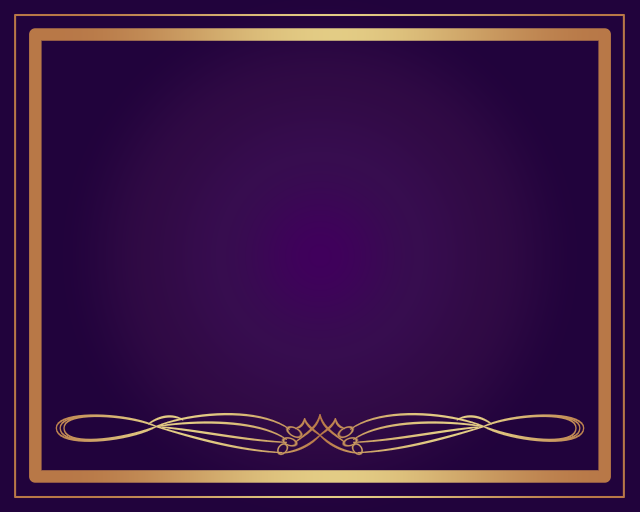
This background is drawn by a Shadertoy shader. Its source:

```glsl
// Distance to the outline of a centred rectangle
float frameDistance(vec2 p, vec2 halfSize) {
    vec2 d = abs(p) - halfSize;
    return abs(length(max(d, 0.0)) + min(max(d.x, d.y), 0.0));
}

float segmentDistance(vec2 p, vec2 a, vec2 b) {
    vec2 ab = b - a;
    return length(p - a - ab * clamp(dot(p - a, ab) / dot(ab, ab), 0.0, 1.0));
}

// Distance to a cubic curve, thickened toward its middle
float stroke(vec2 p, vec2 a, vec2 b, vec2 c, vec2 d) {
    float nearest = 100.0;
    vec2 last = a;
    for (int i = 1; i <= 20; i++) {
        float t = float(i) / 20.0, s = 1.0 - t;
        vec2 next = s * s * s * a + 3.0 * s * t * (s * b + t * c) + t * t * t * d;
        nearest = min(nearest, segmentDistance(p, last, next) - 0.13 - 0.4 * s * t);
        last = next;
    }
    return nearest;
}

// Outline of a small tilted oval
float bud(vec2 p, vec2 center, vec2 radii, float angle) {
    p -= center;
    float c = cos(angle), s = sin(angle);
    p = vec2(c * p.x + s * p.y, c * p.y - s * p.x) / radii;
    return abs(length(p) - 1.0) * radii.y - 0.14;
}

// One half of the flourish, in hundredths of the canvas height
float flourish(vec2 p) {
    vec2 knot = vec2(32.0, 16.7);
    float d = 100.0;

    // Nested end loops
    for (int i = 0; i < 3; i++) {
        float k = float(i);
        vec2 tip = vec2(51.5 - 0.75 * k, 16.4);
        d = min(d, stroke(p, knot, vec2(37.0, 19.2 - 0.1 * k), vec2(tip.x, 20.0), tip));
        d = min(d, stroke(p, knot, vec2(37.0 + k, 13.9), vec2(tip.x, 12.3 + 0.2 * k), tip));
    }

    // Strands sweeping to the middle
    d = min(d, stroke(p, knot, vec2(25.0, 19.5), vec2(12.0, 20.5), vec2(6.0, 16.2)));
    d = min(d, stroke(p, knot, vec2(24.0, 18.0), vec2(12.0, 18.0), vec2(6.6, 14.2)));
    d = min(d, stroke(p, knot, vec2(24.0, 16.0), vec2(15.0, 14.0), vec2(6.6, 13.6)));
    d = min(d, stroke(p, knot, vec2(25.0, 14.6), vec2(16.0, 12.0), vec2(7.5, 11.6)));

    // Small curl above the knot
    d = min(d, stroke(p, vec2(33.5, 17.2), vec2(31.0, 19.0), vec2(28.5, 19.0), vec2(26.8, 18.0)));

    // Peaks and crossing arcs
    d = min(d, stroke(p, vec2(0.0, 19.0), vec2(0.5, 16.6), vec2(2.3, 15.6), vec2(4.6, 13.8)));
    d = min(d, stroke(p, vec2(3.0, 18.2), vec2(2.6, 16.8), vec2(1.2, 16.0), vec2(0.0, 15.0)));
    d = min(d, stroke(p, vec2(0.0, 15.0), vec2(1.6, 13.4), vec2(4.0, 11.8), vec2(7.5, 11.5)));
    d = min(d, stroke(p, vec2(3.0, 18.2), vec2(3.3, 17.0), vec2(3.8, 16.6), vec2(4.8, 16.3)));

    // Buds
    d = min(d, bud(p, vec2(5.0, 15.6), vec2(1.5, 0.8), 0.5));
    d = min(d, bud(p, vec2(5.9, 13.7), vec2(1.3, 0.7), 0.3));
    return min(d, bud(p, vec2(7.3, 12.3), vec2(1.1, 0.8), -0.9));
}

void mainImage(out vec4 fragColor, in vec2 fragCoord) {
    float pixel = 1.0 / iResolution.y;
    vec2 p = (fragCoord - 0.5 * iResolution.xy) * pixel;
    vec3 bronze = vec3(0.72, 0.47, 0.28);
    vec3 paleGold = vec3(0.89, 0.80, 0.52);

    // Violet glow
    float r = length(p);
    vec3 color = mix(vec3(0.25, 0.0, 0.36), vec3(0.215, 0.05, 0.31), smoothstep(0.0, 0.2, r));
    color = mix(color, vec3(0.19, 0.04, 0.27), smoothstep(0.18, 0.35, r));
    color = mix(color, vec3(0.13, 0.01, 0.235), smoothstep(0.32, 0.52, r));

    // Gilded frames
    vec3 gold = mix(paleGold, bronze, smoothstep(0.0, 0.54, abs(p.x - 0.03)));
    float band = frameDistance(p - vec2(0.0, 0.001), vec2(0.556, 0.4316)) - 0.0122;
    float rim = frameDistance(p + vec2(0.001, 0.0), vec2(0.5945, 0.4707)) - 0.002;
    color = mix(color, gold, clamp(0.5 - min(band, rim) / pixel, 0.0, 1.0));

    // Mirrored flourish
    vec2 m = vec2(abs(p.x), p.y + 0.5) * 100.0;
    if (m.x < 53.0 && m.y > 10.0 && m.y < 20.5) {
        float ink = clamp(0.5 - flourish(m) / (100.0 * pixel), 0.0, 1.0);
        color = mix(color, mix(bronze, paleGold, sin(m.x * 0.059)), ink);
    }
    fragColor = vec4(color, 1.0);
}
```
